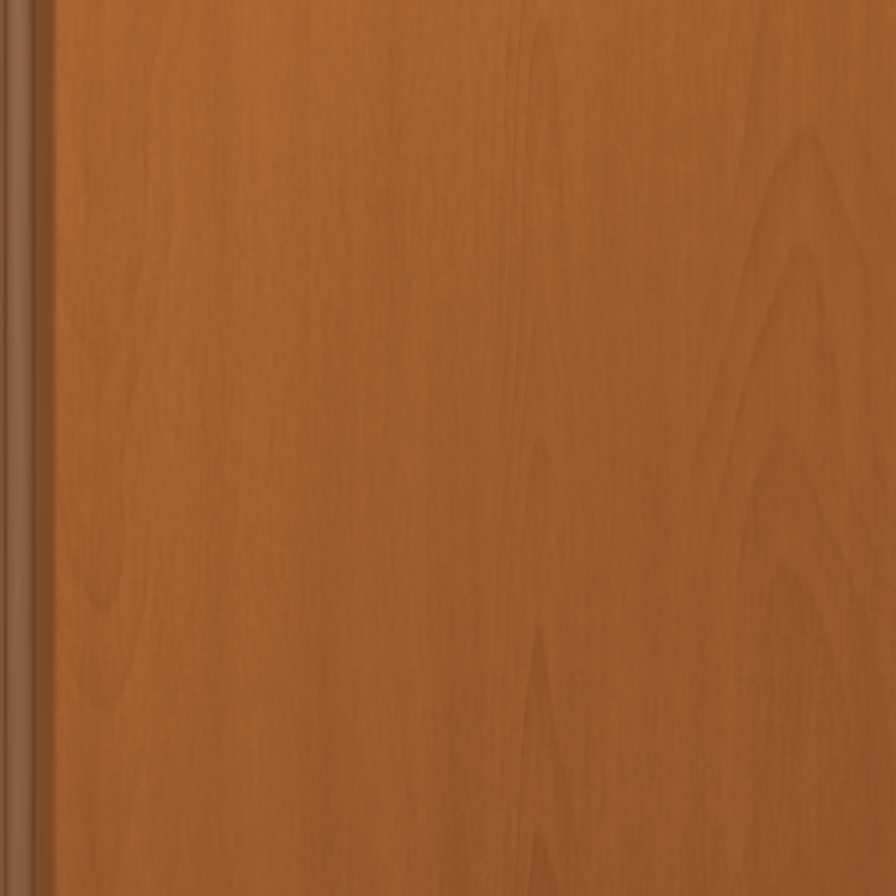
Write a Shadertoy shader that draws this texture.

```glsl
// Varnished reddish-brown wood panel with faint cathedral grain and a moulding at the left edge.

// Wood colours
const vec3 WOOD_SHADE = vec3(0.560, 0.328, 0.166);
const vec3 WOOD_LIGHT = vec3(0.680, 0.398, 0.194);
const vec3 GRAIN_ABSORB = vec3(0.75, 1.00, 1.20);

// Moulding colours
const vec3 MOULDING_FACE = vec3(0.50, 0.335, 0.220);
const vec3 MOULDING_SHEEN = vec3(0.570, 0.405, 0.300);
const vec3 GROOVE = vec3(0.38, 0.22, 0.12);
const vec3 CAST_SHADOW = vec3(0.49, 0.29, 0.145);

// Layout and strengths, in canvas units
const float PANEL_EDGE = 0.063;
const float GROOVE_X = 0.038;
const float SHEEN_X = 0.020;
const float RING_SPACING = 0.20;
const float RING_RISE = 0.32;
const float RING_CONTRAST = 0.075;
const float STREAK_CONTRAST = 0.075;
const float FIBRE_CONTRAST = 0.032;

vec2 hashGradient(vec2 cell) {
    vec3 h = fract(vec3(cell.xyx) * vec3(0.1031, 0.1030, 0.0973));
    h += dot(h, h.yzx + 33.33);
    float angle = 6.2832 * fract((h.x + h.y) * h.z);
    return vec2(cos(angle), sin(angle));
}

// Gradient noise, roughly -0.7 to 0.7
float noise(vec2 p) {
    vec2 i = floor(p), f = fract(p);
    vec2 u = f * f * f * (f * (f * 6.0 - 15.0) + 10.0);
    vec2 e = vec2(0.0, 1.0);
    float low = mix(dot(hashGradient(i), f),
                    dot(hashGradient(i + e.yx), f - e.yx), u.x);
    float high = mix(dot(hashGradient(i + e), f - e),
                     dot(hashGradient(i + e.yy), f - e.yy), u.x);
    return mix(low, high, u.y);
}

// Nested arches around a vertical axis; direction +1 points up, -1 down
float cathedral(vec2 p, float axis, float halfWidth, float direction, float lean, float offset) {
    float dx = p.x - axis - 0.5 * halfWidth * noise(vec2(p.y * 3.1, offset * 17.0));
    float tip = 0.5 * halfWidth;
    float side = sqrt(dx * dx + tip * tip) - tip - lean * dx;
    float wobble = 0.16 * noise(vec2(p.x * 3.0, p.y * 3.7) + offset * 31.0);
    wobble += 0.05 * noise(vec2(p.x * 28.0, p.y * 5.0) + offset * 13.0);
    float ring = (direction * p.y + RING_RISE * side / halfWidth + wobble) / RING_SPACING + offset;
    float cell = fract(ring);
    float strength = 0.75 + 0.9 * noise(vec2(floor(ring) * 0.37 + 0.2, offset * 9.0));
    strength *= 1.0 + 0.9 * noise(p * vec2(14.0, 5.0) + offset * 23.0);
    float band = 0.55 * smoothstep(0.0, 0.8, cell) + 0.45 * smoothstep(0.65, 0.88, cell);
    band *= 1.0 - smoothstep(0.85, 1.0, cell);
    float spread = dx / halfWidth;
    return strength * band * exp(-0.4 * spread * spread);
}

// Long vertical streaks, from broad bands to thin lines
float streaks(vec2 p) {
    p.x += 0.015 * noise(p * vec2(3.0, 2.0));
    float sum = 0.0;
    float weight = 0.5;
    vec2 scale = vec2(15.0, 0.8);
    for (int octave = 0; octave < 4; octave++) {
        sum += weight * noise(p * scale + float(octave) * 7.3);
        scale *= vec2(2.0, 1.6);
        weight *= 0.78;
    }
    return sum;
}

vec3 woodPanel(vec2 p) {
    // Broad light falling from the upper left
    float light = 0.47 + 0.50 * (p.y - 0.5) - 0.34 * (p.x - 0.5);
    light += 0.15 * noise(p * vec2(2.6, 2.1) + 4.0);
    vec3 color = mix(WOOD_SHADE, WOOD_LIGHT, clamp(light, 0.0, 1.0));

    // Figure of the cut
    float rings = 0.7 * cathedral(p, 0.120, 0.050, -1.0, -0.25, 0.65);
    rings += cathedral(p, 0.595, 0.026, 1.0, 0.40, 0.42);
    rings += 0.85 * cathedral(p, 0.885, 0.060, 1.0, 0.10, 0.30);
    color *= 1.0 - RING_CONTRAST * (rings - 0.10) * GRAIN_ABSORB;

    // Streaks, short fibres and fine mottle
    color *= 1.0 + STREAK_CONTRAST * streaks(p) * GRAIN_ABSORB;
    float fibres = noise(p * vec2(170.0, 24.0)) + 0.8 * noise(p * vec2(150.0, 110.0) + 11.0);
    return color * (1.0 + FIBRE_CONTRAST * fibres);
}

vec3 moulding(vec2 p) {
    float sheen = exp(-pow((p.x - SHEEN_X) / 0.009, 2.0));
    vec3 color = mix(MOULDING_FACE, MOULDING_SHEEN, sheen * (0.5 + 0.5 * p.y));
    float grooves = 0.65 * exp(-pow((p.x - GROOVE_X) / 0.0040, 2.0));
    grooves += 0.60 * exp(-pow((p.x - 0.006) / 0.0025, 2.0));
    color = mix(color, GROOVE, grooves);
    color = mix(color, CAST_SHADOW, smoothstep(GROOVE_X, GROOVE_X + 0.008, p.x));
    return color * (1.0 + 0.04 * noise(p * vec2(160.0, 5.0)));
}

void mainImage(out vec4 fragColor, in vec2 fragCoord) {
    vec2 p = fragCoord / iResolution.xy;
    float onPanel = smoothstep(PANEL_EDGE - 0.007, PANEL_EDGE + 0.004, p.x);
    vec3 color = mix(moulding(p), woodPanel(p), onPanel);
    fragColor = vec4(color, 1.0);
}
```
